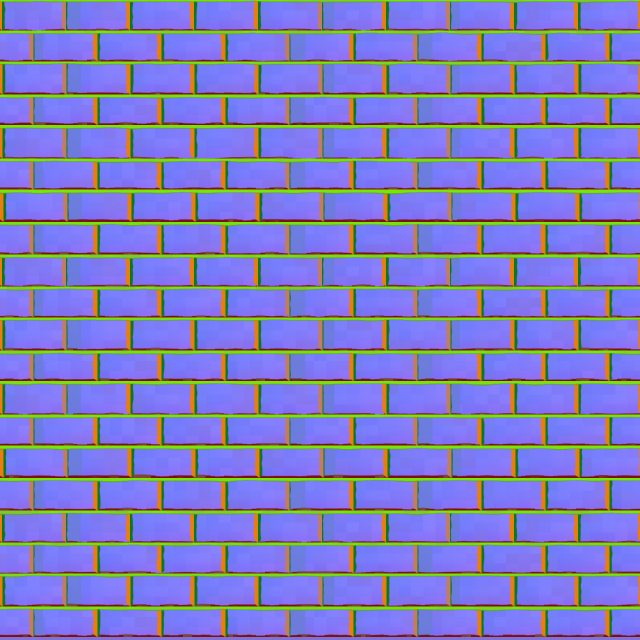
This texture map is drawn by a three.js fragment shader. Its source:

```glsl
// Tangent-space normal map of a running-bond brick wall, 10 bricks by 20 courses.
// Each brick is a flat violet-blue face with four bevels, one colour per facing;
// hashes vary courses and joints, gradient noise chips the bevels.
varying vec2 vUv;

float hash(vec2 p) {
  p = fract(p * vec2(0.1031, 0.1137));
  p += dot(p, p.yx + 33.33);
  return fract((p.x + p.y) * p.x * 7.31);
}

float gradientNoise(vec2 p) {
  vec2 cell = floor(p), f = fract(p), s = f * f * (3.0 - 2.0 * f);
  vec4 n;
  for (int k = 0; k < 4; k++) {
    vec2 corner = vec2(mod(float(k), 2.0), floor(float(k) / 2.0));
    float angle = 6.2832 * hash(cell + corner + 57.0);
    float slope = dot(vec2(cos(angle), sin(angle)), f - corner);
    if (k == 0) n.x = slope; else if (k == 1) n.y = slope;
    else if (k == 2) n.z = slope; else n.w = slope;
  }
  return mix(mix(n.x, n.y, s.x), mix(n.z, n.w, s.x), s.y);
}

// Height of the bed joint under a course; the irregularity recurs every 8 courses
float bedJoint(float course) {
  return course + 0.03 + 0.06 * hash(vec2(mod(course, 8.0), 3.0));
}

// 1 for worn, shallow upright joints, 0 for crisp ones
float wornJoint(float joint) {
  float k = mod(joint + 3.0, 12.0);
  return step(k, 5.5) * step(mod(k, 4.0), 1.5);
}

float bevel(float dist, float width) {
  return 1.0 - smoothstep(width - 0.012, width + 0.012, dist);
}

// Colour at p, measured in course heights; a brick is 2 by 1
vec3 brickNormal(vec2 p) {
  float course = floor(p.y);
  if (p.y < bedJoint(course)) course -= 1.0;
  if (course < 0.0) return vec3(0.5, 0.44, 0.85);
  float even = 1.0 - mod(course, 2.0);
  float band = mod(course, 8.0);
  float x = p.x - mix(0.05 + 0.06 * hash(vec2(band, 9.0)), 1.04, even);
  float column = floor(x / 2.0);
  float u = x - 2.0 * column;
  float v = p.y - bedJoint(course);
  float height = bedJoint(course + 1.0) - bedJoint(course);
  float joint = 2.0 * column + even;
  float wornLeft = wornJoint(joint);
  float wornRight = wornJoint(joint + 2.0);

  // Face: gently bowed, broken into faint square patches
  vec3 color = mix(vec3(0.435, 0.495, 1.0), vec3(0.545, 0.495, 0.985), u / 2.0);
  color += vec3(0.035, -0.06, -0.03) * (1.0 - smoothstep(0.0, 0.6, v));
  vec2 patchId = floor(vec2(u * 2.6, v * 3.2));
  color += vec3(0.035, 0.025, 0.02) * (hash(patchId + vec2(joint * 5.0, band)) - 0.5);
  float stain = gradientNoise(patchId * 0.37 + vec2(joint * 1.7, band * 0.6));
  color = mix(color, vec3(0.52, 0.45, 0.88), 0.45 * smoothstep(0.1, 0.4, stain));
  float slate = bevel(u, 0.3 + 0.2 * hash(vec2(joint, 4.0)));
  color = mix(color, vec3(0.41, 0.49, 0.83), slate * (0.15 + 0.6 * wornLeft));

  // Lower bevel: dark red, ragged and broken in some courses
  float ragged = gradientNoise(vec2(floor(p.x * 7.0) * 0.31, course * 3.7));
  float redWidth = 0.03 + 0.045 * hash(vec2(band, 21.0)) + 0.06 * ragged;
  vec3 red = mix(vec3(0.48, 0.07, 0.04), vec3(0.5, 0.28, 0.22),
                 smoothstep(0.1, 0.4, ragged));
  color = mix(color, red, bevel(v, redWidth));

  // Side bevels, mitred at the corners: dark green left, orange right
  float mitre = 1.3 * min(v, height - v);
  float chip = gradientNoise(vec2(joint * 3.1, p.y * 5.0));
  float leftWidth = min(mix(0.085, 0.035, wornLeft) + 0.03 * chip, mitre);
  color = mix(color, vec3(0.05, 0.47, 0.1), bevel(u, leftWidth));
  chip = gradientNoise(vec2(joint * 3.1 + 40.0, p.y * 4.0));
  float rightWidth = min(0.125 + 0.03 * chip, mitre);
  vec3 orange = mix(vec3(0.92, 0.49, 0.06), vec3(0.76, 0.49, 0.38), wornRight);
  color = mix(color, orange, bevel(2.0 - u, rightWidth));

  // Upper bevel: bright green, dulled in worn courses
  float wear = gradientNoise(vec2(floor(p.x * 5.0) * 0.27, course * 5.3 + 0.4));
  float dull = 0.6 * hash(vec2(band, 14.0)) * smoothstep(-0.2, 0.3, wear);
  vec3 green = mix(vec3(0.47, 0.9, 0.03), vec3(0.5, 0.66, 0.36), dull);
  float top = height - v;
  color = mix(color, vec3(0.36, 0.62, 0.2), bevel(top, 0.105 + 0.06 * wear));
  return mix(color, green, bevel(top, 0.085 + 0.04 * wear));
}

void main() {
  // Four samples smooth the seams between bricks
  vec3 sum = vec3(0.0);
  for (int i = 0; i < 4; i++) {
    vec2 offset = vec2(mod(float(i), 2.0), floor(float(i) / 2.0)) - 0.5;
    sum += brickNormal((vUv + offset * 0.001) * 20.0);
  }
  gl_FragColor = vec4(sum / 4.0, 1.0);
}
```
